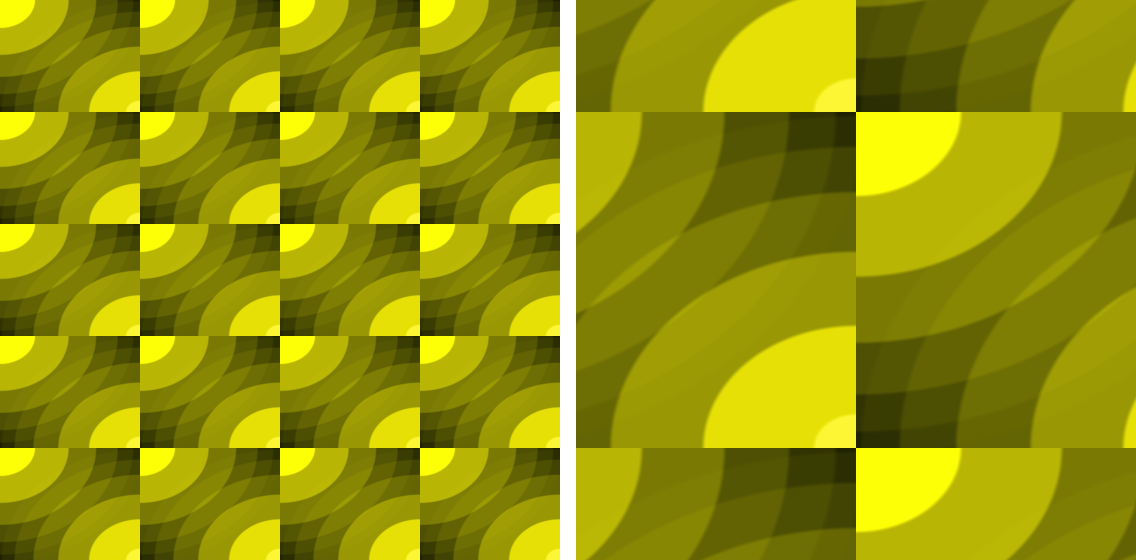
Left, the full canvas; right, a detail of the centre.
This pattern is drawn by a WebGL 1 fragment shader. Its source:

```glsl
precision highp float;
// Four by five grid of tiles, each with stepped yellow glows from two opposite corners.

uniform vec2 u_resolution;

// Radius of the ring at a given step; rings tighten outwards.
float ringRadius(float ring) {
  return 0.1 + 0.285 * ring - 0.0215 * ring * ring;
}

// Brightness just outside a ring.
float ringLevel(float ring) {
  return exp(-0.36 * ring) - 0.09;
}

// Stepped glow; phase shifts the whole series of rings outwards.
float steppedGlow(float radius, float phase) {
  float glow = 1.0;
  for (int i = 0; i < 6; i++) {
    float ring = float(i) + phase;
    float edge = ringRadius(ring);
    float outside = smoothstep(edge - 0.007, edge + 0.007, radius);
    glow = mix(glow, ringLevel(ring), outside);
  }
  return glow;
}

vec3 tileColour(vec2 point) {
  // Cell space stretches the rings into ellipses.
  vec2 cell = fract(point * vec2(4.0, 5.0));
  float topLeftRadius = length(cell - vec2(0.0, 1.0));
  float bottomRightRadius = length(cell - vec2(1.0, 0.0));
  float topLeft = steppedGlow(topLeftRadius, 0.55);
  float bottomRight = steppedGlow(bottomRightRadius, 0.0);

  // Overlapping glows add as a vector length, so crossings lift gently.
  float light = length(vec2(topLeft, bottomRight));
  vec3 colour = light * vec3(1.0, 0.955, 0.02) + vec3(-0.01, 0.01, 0.005);

  // Clear yellow core at the top left, pale core at the bottom right.
  colour.g += 0.04 * smoothstep(0.85, 1.0, topLeft);
  colour.b += 0.18 * smoothstep(0.92, 1.0, bottomRight);
  return clamp(colour, 0.0, 1.0);
}

void main() {
  // Average four samples to smooth the tile borders.
  vec3 colour = vec3(0.0);
  for (int y = 0; y < 2; y++) {
    for (int x = 0; x < 2; x++) {
      vec2 offset = (vec2(float(x), float(y)) - 0.5) * 0.5;
      colour += tileColour((gl_FragCoord.xy + offset) / u_resolution);
    }
  }
  gl_FragColor = vec4(colour * 0.25, 1.0);
}
```
